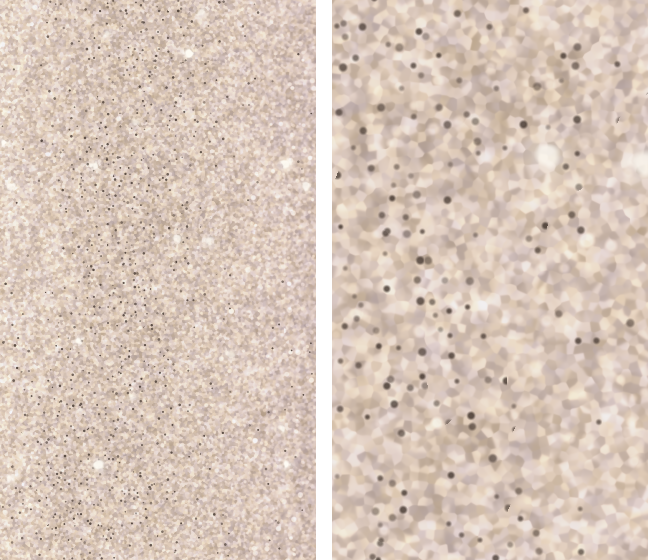
Left: the whole. Right: its middle third, enlarged.
Reproduce this texture procedurally as a WebGL 2 fragment shader.

```glsl
#version 300 es
precision highp float;
// Champagne glitter: blended random cells form the fine beige grain,
// scattered discs add dark pits, pale flakes and soft round highlights,
// and a few wide glows shine through. Focus softens towards the right.

uniform vec2 u_resolution;
out vec4 fragColor;

// Integer hash: three values in 0..1 for a cell and a seed.
vec3 hash3(vec2 cell, int seed) {
    uvec3 v = uvec3(ivec3(ivec2(cell), seed)) * 1664525u + 1013904223u;
    v.x += v.y * v.z; v.y += v.z * v.x; v.z += v.x * v.y;
    v ^= v >> 16u;
    v.x += v.y * v.z; v.y += v.z * v.x; v.z += v.x * v.y;
    return vec3(v >> 8u) / 16777216.0;
}

// Jittered cells blended by distance: x is tone, y is tint, both around 0.
vec2 grain(vec2 p, float cells, int seed, float crispness) {
    p *= cells;
    vec2 base = floor(p), sum = vec2(0.0);
    float total = 0.0;
    for (int y = -1; y <= 1; y++)
    for (int x = -1; x <= 1; x++) {
        vec2 cell = base + vec2(x, y);
        vec2 d = cell + hash3(cell, seed).xy - p;
        float w = exp(-crispness * dot(d, d));
        sum += w * (hash3(cell, seed + 50).xy - 0.5);
        total += w;
    }
    return sum / max(total, 1e-5);
}

// Random discs, present in a share of the cells; radius and softness in cells.
float scatter(vec2 p, float cells, int seed, float density, float radius, float softness) {
    float edge = max(softness, cells / u_resolution.x);
    p *= cells;
    vec2 base = floor(p);
    float cover = 0.0;
    for (int y = -1; y <= 1; y++)
    for (int x = -1; x <= 1; x++) {
        vec2 cell = base + vec2(x, y);
        vec3 pick = hash3(cell, seed + 50);
        if (pick.x > density) continue;
        float d = length(cell + hash3(cell, seed).xy - p);
        float r = radius * mix(0.6, 1.15, pick.y);
        float disc = 1.0 - smoothstep(r - 0.5 * edge, r + 0.5 * edge, d);
        cover = max(cover, disc * mix(0.45, 1.0, pick.z));
    }
    return cover;
}

void main() {
    vec2 p = gl_FragCoord.xy / u_resolution.x;
    float height = gl_FragCoord.y / u_resolution.y;
    float blur = smoothstep(0.55, 1.0, p.x);

    // Grain at three sizes
    vec2 fine = grain(p, 125.0, 1, mix(7.0, 3.5, blur));
    vec2 medium = grain(p, 62.0, 2, 5.0);
    vec2 coarse = grain(p, 14.0, 3, 3.0);
    float tone = 0.787 + 0.21 * fine.x + 0.11 * medium.x + 0.05 * coarse.x;

    // Broad shading: pale left side, duller middle band and right edge
    float bandX = mix(0.27, 0.47, height) + 0.12 * coarse.y;
    float band = exp(-pow((p.x - bandX) / 0.2, 2.0));
    tone += 0.035 * (1.0 - smoothstep(0.0, 0.3, p.x));
    tone -= 0.012 * band + 0.025 * smoothstep(0.8, 1.0, p.x);

    // Pale flakes everywhere, larger out-of-focus ones on the right
    float flakes = scatter(p, 55.0, 4, 0.13, 0.3, 0.3);
    float rounds = scatter(p, 30.0, 5, 0.02 + 0.17 * blur, 0.23, 0.16);
    tone = mix(tone, 0.94, 0.7 * flakes);
    tone = mix(tone, 0.98, 0.85 * rounds);

    // Warm colour fading to white in the lights
    float redLift = 0.075 * (1.0 - smoothstep(0.8, 1.0, tone));
    float blueDrop = 0.052 * (1.0 - smoothstep(0.88, 1.02, tone));
    vec3 color = vec3(tone + redLift, tone, tone - blueDrop);
    color += vec3(0.01, 0.0, -0.05) * (fine.y + medium.y);
    color += vec3(0.0, -0.004, 0.01) * blur;

    // Dark pits, gathered along the slanting band
    float pits = scatter(p, 82.0, 6, 0.012 + 0.15 * band, 0.3, 0.3);
    color = mix(color, vec3(0.27, 0.22, 0.19), 0.85 * pits);

    // Few bright glows with ragged rims
    vec2 ragged = p + 0.012 * vec2(medium.x, medium.y);
    float halo = scatter(ragged, 5.0, 7, 0.27, 0.08, 0.2);
    float core = scatter(ragged, 5.0, 7, 0.27, 0.07, 0.06);
    color = mix(color, vec3(1.0, 0.99, 0.96), max(0.6 * halo, core));

    fragColor = vec4(clamp(color, 0.0, 1.0), 1.0);
}
```
